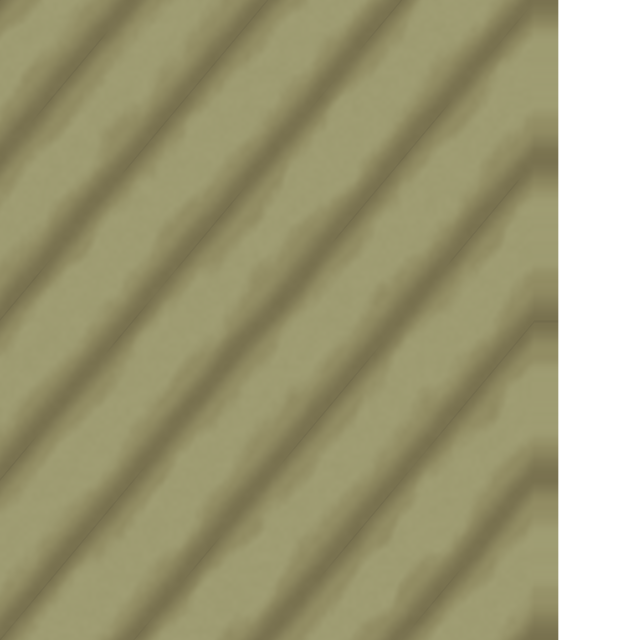
A Shadertoy shader for this texture:

```glsl
// Soft olive diagonal folds with blotchy wear, stretched at the right, beside a white margin.

const float FOLDS_DOWN   = 4.0;    // folds over the canvas height
const float SLOPE        = 1.195;  // rise of a fold per unit across
const float STRETCH_X    = 0.835;  // columns beyond this repeat the last one
const float MARGIN_X     = 0.8724; // start of the blank margin
const float CREASE_WIDTH = 0.0012;
const float WOBBLE       = 0.065;  // irregularity of the shadow edges
const float BLOTCH       = 0.30;   // strength of the worn patches
const float GRAIN        = 0.008;

const vec3 SHADOW = vec3(0.476, 0.448, 0.312);
const vec3 OLIVE  = vec3(0.572, 0.551, 0.388);
const vec3 CREST  = vec3(0.622, 0.612, 0.446);
const vec3 CREASE = vec3(0.425, 0.400, 0.285);
const vec3 MARGIN = vec3(1.0);

float hash(vec2 p) {
    vec3 q = fract(vec3(p.xyx) * 0.1031);
    q += dot(q, q.yzx + 33.33);
    return fract((q.x + q.y) * q.z);
}

float noise(vec2 p) {
    vec2 i = floor(p), f = fract(p);
    f = f * f * (3.0 - 2.0 * f);
    return mix(mix(hash(i), hash(i + vec2(1, 0)), f.x),
               mix(hash(i + vec2(0, 1)), hash(i + vec2(1, 1)), f.x), f.y);
}

// Layered noise in 0..1
float fbm(vec2 p) {
    float sum = 0.0, amp = 0.5;
    for (int i = 0; i < 4; i++) {
        sum += amp * noise(p);
        p = p * 2.03 + 17.3;
        amp *= 0.5;
    }
    return sum / 0.9375;
}

vec3 foldColor(vec2 p) {
    // Signed distance to the nearest crease, in fold periods
    float phase = FOLDS_DOWN * (SLOPE * p.x + 1.0 - p.y);
    float d = phase - round(phase);

    // Shadow reaches further above the crease than below it
    float s = d + 0.025 + WOBBLE * (fbm(p * vec2(11.0, 9.0) + 4.0) - 0.5);
    float reach = abs(s) / (s < 0.0 ? 1.08 : 0.94);

    // Worn patches, taller than wide, eat into the lit crest
    float patches = fbm(p * vec2(17.0, 11.0) + 31.0) - 0.5;
    float lit = smoothstep(0.17, 0.34, reach + BLOTCH * patches);
    float shade = 1.0 - smoothstep(0.01, 0.21, reach);

    vec3 col = mix(OLIVE, CREST, lit);
    col = mix(col, SHADOW, shade);

    // Thin crease that fades in and out along the fold
    float dist = abs(d) / (FOLDS_DOWN * length(vec2(SLOPE, 1.0)));
    float line = 1.0 - smoothstep(0.3 * CREASE_WIDTH, 1.5 * CREASE_WIDTH, dist);
    col = mix(col, CREASE, 0.45 * line * smoothstep(0.4, 0.65, noise(p * 9.0 + 50.0)));

    // Fine mottling
    float mottle = noise(p * 70.0) + noise(p * 150.0) - 1.0;
    return col + GRAIN * mottle;
}

void mainImage(out vec4 fragColor, in vec2 fragCoord) {
    vec2 uv = fragCoord / iResolution.xy;
    vec3 col = foldColor(vec2(min(uv.x, STRETCH_X), uv.y));

    // Blank margin with an edge one pixel soft
    float blank = clamp((uv.x - MARGIN_X) * iResolution.x + 0.5, 0.0, 1.0);
    fragColor = vec4(mix(col, MARGIN, blank), 1.0);
}
```
